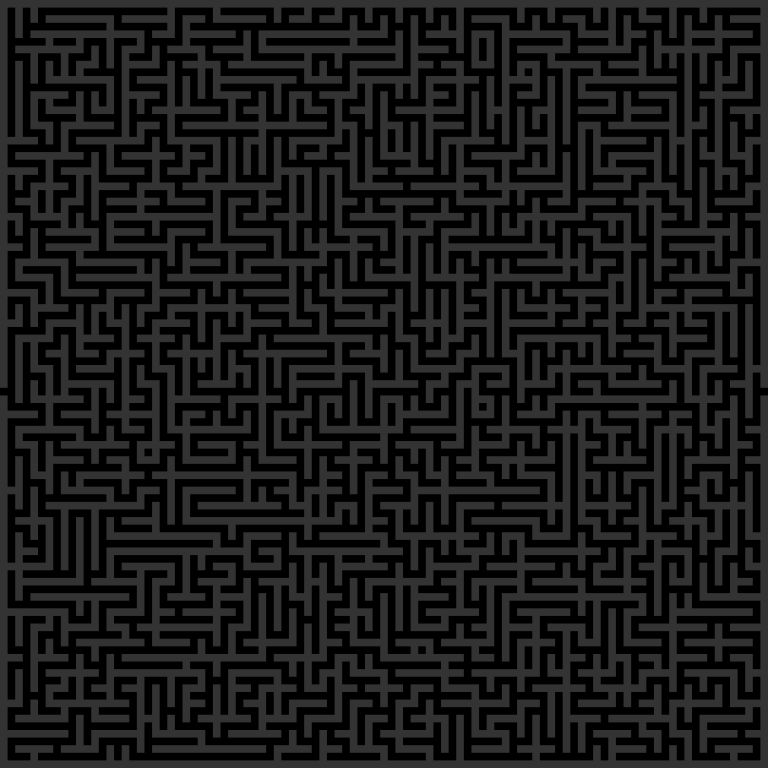
Give the GLSL for this pattern, as a WebGL 1 fragment shader.

```glsl
precision highp float;
// Square maze of dark grey walls and black corridors, with an opening on the left and right.

uniform vec2 u_resolution;

#define CELLS 50.0        // corridor cells along each side
#define DOOR_ROW 49.0     // grid row of the two openings, counted from the bottom
#define JITTER 1.2        // randomness of the wall choice; low values give fewer dead ends
#define SEED 7.0
#define WALL_COLOR vec3(0.2)
#define PATH_COLOR vec3(0.0)

float hash(vec2 p) {
  vec3 q = fract(vec3(p.xyx + SEED) * vec3(0.1031, 0.1030, 0.0973));
  q += dot(q, q.yzx + 33.33);
  return fract((q.x + q.y) * q.z);
}

float same(vec2 a, vec2 b) {
  return step(distance(a, b), 0.1);
}

// Unit step for a quarter turn index 0 to 3
vec2 quarterStep(float k) {
  vec2 axis = mod(k, 2.0) < 0.5 ? vec2(1.0, 0.0) : vec2(0.0, 1.0);
  return k < 1.5 ? axis : -axis;
}

bool isInner(vec2 post) {
  return all(greaterThan(post, vec2(0.5))) && all(lessThan(post, vec2(CELLS - 0.5)));
}

// Even posts grow one wall in a free random direction
vec2 evenWall(vec2 post) {
  return isInner(post) ? quarterStep(floor(hash(post) * 4.0)) : vec2(0.0);
}

// Even walls around the cell between the steps "ahead" and "side" from an odd post
float cellWalls(vec2 post, vec2 ahead, vec2 side) {
  vec2 a = evenWall(post + ahead);
  vec2 b = evenWall(post + side);
  return same(a, side) + same(a, -ahead) + same(b, ahead) + same(b, -side);
}

// Odd posts grow one wall where the two bordering cells are most open
vec2 oddWall(vec2 post) {
  if (!isInner(post)) return vec2(0.0);
  vec2 best = vec2(0.0);
  float bestCost = 1000.0;
  for (int i = 0; i < 4; i++) {
    float k = float(i);
    vec2 ahead = quarterStep(k);
    vec2 side = vec2(-ahead.y, ahead.x);
    float left = cellWalls(post, ahead, side);
    float right = cellWalls(post, ahead, -side);
    float taken = same(evenWall(post + ahead), -ahead);
    float cost = left * left + right * right + 99.0 * taken
               + JITTER * hash(post + 61.7 * (k + 1.0));
    if (cost < bestCost) {
      bestCost = cost;
      best = ahead;
    }
  }
  return best;
}

// 1 for a wall, 0 for a corridor; posts sit on even grid squares, cells on odd ones
float wallAt(vec2 square) {
  float last = 2.0 * CELLS;
  if (min(square.x, square.y) < 0.5 || max(square.x, square.y) > last - 0.5)
    return 1.0 - same(vec2(square.y), vec2(DOOR_ROW));
  vec2 odd = mod(square, 2.0);
  if (odd.x + odd.y < 0.5) return 1.0;
  if (odd.x + odd.y > 1.5) return 0.0;

  // The square links two posts, one of each parity
  vec2 evenPost = (square - odd) * 0.5;
  vec2 oddPost = evenPost + odd;
  if (mod(evenPost.x + evenPost.y, 2.0) > 0.5) {
    vec2 swapped = evenPost;
    evenPost = oddPost;
    oddPost = swapped;
  }
  vec2 link = oddPost - evenPost;
  return max(same(evenWall(evenPost), link), same(oddWall(oddPost), -link));
}

void main() {
  float side = min(u_resolution.x, u_resolution.y);
  float squares = 2.0 * CELLS + 1.0;
  vec2 p = ((gl_FragCoord.xy - 0.5 * u_resolution) / side + 0.5) * squares;

  // Share of the pixel covered by each of the squares it touches
  float width = min(squares / side, 1.0);
  vec2 lo = floor(p - 0.5 * width);
  vec2 hi = floor(p + 0.5 * width);
  vec2 share = clamp((p + 0.5 * width - hi) / width, 0.0, 1.0);
  float bottom = mix(wallAt(lo), wallAt(vec2(hi.x, lo.y)), share.x);
  float top = mix(wallAt(vec2(lo.x, hi.y)), wallAt(hi), share.x);

  gl_FragColor = vec4(mix(PATH_COLOR, WALL_COLOR, mix(bottom, top, share.y)), 1.0);
}
```
